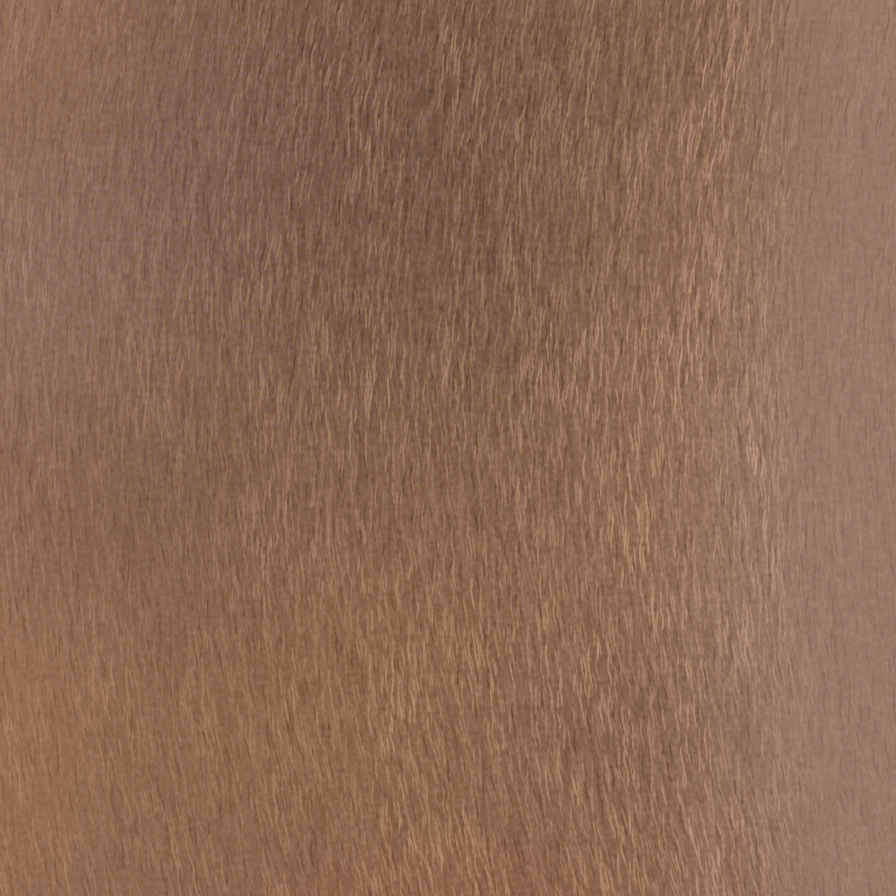
Reproduce this texture procedurally as a three.js fragment shader.

```glsl
// Brushed copper-brown fibrous sheet: broad soft patches of warm and pale sheen,
// covered by fine wavy upright fibres that follow a gently bowed flow,
// with stretched gradient noise for streaks and speckled grain on top.
varying vec2 vUv;

vec2 hash2(vec2 p) {
  vec3 q = fract(p.xyx * vec3(0.1031, 0.1030, 0.0973));
  q += dot(q, q.yzx + 33.33);
  return fract((q.xx + q.yz) * q.zy);
}

float gradDot(vec2 cell, vec2 corner, vec2 f) {
  float angle = 6.2832 * hash2(cell + corner).x;
  return dot(vec2(cos(angle), sin(angle)), f - corner);
}

// Gradient noise, roughly -0.7 to 0.7
float gradientNoise(vec2 p) {
  vec2 i = floor(p), f = fract(p);
  vec2 u = f * f * f * (f * (f * 6.0 - 15.0) + 10.0);
  float low = mix(gradDot(i, vec2(0.0), f), gradDot(i, vec2(1.0, 0.0), f), u.x);
  float high = mix(gradDot(i, vec2(0.0, 1.0), f), gradDot(i, vec2(1.0), f), u.x);
  return mix(low, high, u.y);
}

// Soft elliptical patch of light or shade
float patchAt(vec2 p, vec2 centre, vec2 radius) {
  vec2 d = (p - centre) / radius;
  return exp(-dot(d, d));
}

vec3 sheen(vec2 p) {
  vec3 c = vec3(0.522, 0.390, 0.302);
  c = mix(c, vec3(0.555, 0.412, 0.305), 0.8 * patchAt(p, vec2(0.38, 0.25), vec2(0.34, 0.26)));
  c = mix(c, vec3(0.455, 0.338, 0.272), 0.85 * patchAt(p, vec2(0.46, 0.86), vec2(0.30, 0.36)));
  c = mix(c, vec3(0.480, 0.358, 0.280), 0.6 * patchAt(p, vec2(0.14, 0.42), vec2(0.16, 0.14)));
  c = mix(c, vec3(0.565, 0.435, 0.375), 0.9 * patchAt(p, vec2(-0.03, 0.70), vec2(0.20, 0.24)));
  c = mix(c, vec3(0.580, 0.440, 0.345), 0.8 * patchAt(p, vec2(0.0, 1.0), vec2(0.16, 0.14)));
  c = mix(c, vec3(0.595, 0.435, 0.335), 0.9 * patchAt(p, vec2(-0.02, 0.16), vec2(0.17, 0.26)));
  c = mix(c, vec3(0.565, 0.390, 0.300), 0.6 * patchAt(p, vec2(0.52, -0.02), vec2(0.30, 0.10)));
  c = mix(c, vec3(0.575, 0.440, 0.345), 0.75 * patchAt(p, vec2(0.78, 0.48), vec2(0.13, 0.40)));
  c = mix(c, vec3(0.500, 0.370, 0.290), 0.5 * patchAt(p, vec2(0.70, 0.20), vec2(0.18, 0.09)));
  return mix(c, vec3(0.598, 0.472, 0.405), smoothstep(0.72, 0.93, p.x + 0.03 * sin(p.y * 5.0)));
}

// Scattered thin wavy strokes, one per jittered cell
float fibres(vec2 flow, vec2 grid, float width, float seed) {
  vec2 cell = floor(flow * grid);
  float cover = 0.0;
  for (int j = -1; j <= 1; j++) {
    for (int i = -1; i <= 1; i++) {
      vec2 id = cell + vec2(float(i), float(j));
      vec2 place = hash2(id + seed);
      vec2 shape = hash2(id + seed + 57.3);
      vec2 d = flow - (id + place) / grid;
      float along = d.y * grid.y / (0.35 + 0.5 * shape.x);
      float bend = (shape.y - 0.5) * 0.16 * d.y;
      bend += 0.0011 * sin(d.y * (90.0 + 110.0 * place.x) + 6.28 * shape.x);
      float stroke = 1.0 - smoothstep(0.25 * width, width, abs(d.x - bend));
      float ends = 1.0 - smoothstep(0.45, 1.0, abs(along));
      cover = max(cover, stroke * ends * shape.y);
    }
  }
  return cover;
}

void main() {
  vec2 p = vUv;

  // Flow bows rightwards at the top and leans left towards the bottom
  vec2 flow = p - vec2(0.18 * (p.y - 0.65) * (p.y - 0.65), 0.0);
  flow.x += 0.0025 * gradientNoise(p * vec2(18.0, 12.0));
  vec3 color = sheen(p + 0.03 * gradientNoise(p * 4.0 + 7.0));

  // Fibres are boldest right of centre and faint at both sides
  float bold = 0.5 + 0.5 * smoothstep(0.05, 0.55, p.x);
  bold *= 1.0 - 0.72 * smoothstep(0.80, 0.93, p.x);
  float clumps = 0.8 + 0.7 * gradientNoise(flow * vec2(16.0, 6.0) + 3.0);
  float light = 0.0;
  for (int k = 0; k < 3; k++) {
    float layer = float(k);
    vec2 grid = vec2(75.0 + 28.0 * layer, 21.0 + 8.0 * layer);
    light = max(light, fibres(flow, grid, 0.0021 - 0.0002 * layer, 19.0 * layer));
  }
  float dark = fibres(flow + 0.37, vec2(105.0, 38.0), 0.0018, 83.0);
  color += vec3(0.150, 0.138, 0.115) * light * bold * clumps;
  color -= vec3(0.075, 0.070, 0.062) * dark * (0.5 + 0.5 * bold);

  // Stretched streaks, cross scuffs and fine grain
  float streaks = gradientNoise(flow * vec2(85.0, 9.0)) + gradientNoise(flow * vec2(190.0, 32.0) + 11.0);
  float scuffs = gradientNoise(p * vec2(45.0, 130.0) + 5.0);
  float grain = gradientNoise(p * vec2(173.0, 141.0)) + gradientNoise(p * vec2(287.0, 233.0) + 29.0);
  color += 0.034 * streaks * bold + 0.018 * scuffs + 0.042 * grain * (0.45 + 0.55 * bold);

  // Faint violet and ochre speckle, mostly at the upper left
  float tint = gradientNoise(p * vec2(205.0, 163.0) + 71.0);
  float tinted = 0.35 + 0.65 * patchAt(p, vec2(0.25, 0.80), vec2(0.45, 0.40));
  color += vec3(0.012, -0.006, -0.060) * tint * tinted;
  color += vec3(-0.006, -0.005, 0.014) * patchAt(p, vec2(0.22, 0.82), vec2(0.14, 0.22));

  gl_FragColor = vec4(clamp(color - 0.004, 0.0, 1.0), 1.0);
}
```
